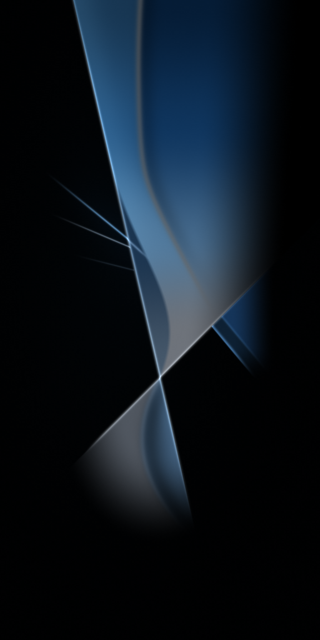
This background is drawn by a WebGL 1 fragment shader. Its source:

```glsl
precision highp float;
// Crossed sheets of blue and silver glass glowing on black.
// Two straight edges cut the canvas into a tall upper sheet and a small lower
// fan; curved folds, a side shard and thin streaks of light are laid over them.

uniform vec2 u_resolution;

// Signed distance to the line a-b, positive on its right-hand side.
float side(vec2 p, vec2 a, vec2 b) {
  vec2 n = normalize(b - a);
  return dot(p - a, vec2(n.y, -n.x));
}

// Soft step across an edge of half-width w.
float cover(float d, float w) {
  return smoothstep(-w, w, d);
}

float glow(float d, float w) {
  return exp(-d * d / (w * w));
}

// Thin streak from a to b that brightens towards b.
float streak(vec2 p, vec2 a, vec2 b, float w) {
  vec2 ab = b - a;
  float t = clamp(dot(p - a, ab) / dot(ab, ab), 0.0, 1.0);
  return glow(length(p - a - ab * t), w) * smoothstep(0.0, 0.8, t);
}

float hash(vec2 p) {
  return fract(sin(dot(p, vec2(127.1, 311.7))) * 43758.5453);
}

// Tall sheet: deep blue above, silver near the crossing.
vec3 upperSheet(vec2 p, float edge) {
  vec3 c = mix(vec3(0.02, 0.11, 0.21), vec3(0.06, 0.21, 0.37), 1.0 - smoothstep(1.55, 2.0, p.y));
  c = mix(c, vec3(0.29, 0.43, 0.56), 1.0 - smoothstep(1.18, 1.62, p.y));
  c = mix(c, vec3(0.43, 0.45, 0.48), 1.0 - smoothstep(0.96, 1.26, p.y + 0.12 * (0.6 - p.x)));

  // Long curved fold with a warm rim
  float d = 1.44 - p.y;
  float fold = p.x - 0.428 - 0.28 * (d + sqrt(d * d + 0.012))
             - 0.12 * pow(max(p.y - 1.74, 0.0), 2.0);
  float high = smoothstep(1.0, 1.45, p.y);
  c += vec3(0.07, 0.10, 0.11) * (1.0 - cover(fold, 0.012)) * high;
  c += vec3(0.05, 0.07, 0.08) * glow(edge, 0.07) * high;
  c *= 1.0 - 0.18 * glow(fold - 0.02, 0.03) * high;
  c = mix(c, vec3(0.42, 0.40, 0.38), 0.5 * glow(fold, 0.010) * smoothstep(0.98, 1.2, p.y));

  // Dark lens hugging the left edge
  float t = clamp((1.48 - p.y) / 0.66, 0.0, 1.0);
  float lens = 0.068 * sin(3.1416 * pow(t, 1.8)) - edge;
  vec3 lensColor = mix(vec3(0.06, 0.15, 0.25), vec3(0.25, 0.33, 0.41), smoothstep(0.35, 1.0, t));
  c = mix(c, lensColor, 0.85 * cover(lens, 0.007) * smoothstep(0.0, 0.12, t));

  float reach = 0.89 + 0.07 * (p.y - 1.2);
  return c * (1.0 - smoothstep(reach - 0.30, reach, p.x));
}

// Small fan under the crossing, fading into the dark.
vec3 lowerFan(vec2 p, float edge) {
  float fold = p.x - 0.445 - 1.6 * pow(p.y - 0.63, 2.0);
  vec3 c = mix(vec3(0.31, 0.33, 0.36), vec3(0.20, 0.29, 0.38), cover(fold, 0.02));
  c *= 1.0 - 0.35 * glow(fold - 0.025, 0.03);
  c += vec3(0.04, 0.05, 0.06) * glow(fold, 0.008);
  c += vec3(0.05, 0.07, 0.09) * glow(edge, 0.03);
  return c * (1.0 - smoothstep(0.3, 1.0, length((p - vec2(0.49, 0.70)) / vec2(0.31, 0.40))));
}

void main() {
  // Canvas is 1 wide and 2 tall
  vec2 p = gl_FragCoord.xy / u_resolution * vec2(1.0, 2.0);
  float steep = side(p, vec2(0.5, 0.82), vec2(0.229, 2.0));
  float slant = side(p, vec2(0.266, 0.586), vec2(0.86, 1.18));

  // Near-black ground with a faint navy haze
  vec3 color = vec3(0.001, 0.003, 0.005);
  color += vec3(0.003, 0.011, 0.018) * glow(length((p - vec2(0.38, 1.15)) / vec2(0.5, 1.0)), 0.6);

  // Streaks entering from the left
  float outer = 1.0 - cover(steep - 0.04, 0.01);
  color += vec3(0.30, 0.45, 0.58) * streak(p, vec2(0.135, 1.469), vec2(0.41, 1.245), 0.0035);
  color += vec3(0.30, 0.34, 0.38) * streak(p, vec2(0.15, 1.336), vec2(0.41, 1.226), 0.003);
  color += vec3(0.08, 0.10, 0.12) * streak(p, vec2(0.22, 1.206), vec2(0.417, 1.156), 0.003);
  float wedge = side(p, vec2(0.135, 1.469), vec2(0.404, 1.25));
  color += vec3(0.01, 0.03, 0.05) * exp(-abs(wedge) * 14.0) * outer * smoothstep(0.15, 0.4, p.x);

  // Blue shard on the right with a dark band
  float shard = -side(p, vec2(0.66, 0.98), vec2(0.785, 0.83));
  float shardFade = (1.0 - smoothstep(0.72, 0.86, p.x)) * smoothstep(0.81, 0.92, p.y);
  vec3 shardColor = mix(vec3(0.05, 0.12, 0.19), vec3(0.08, 0.20, 0.34), cover(shard - 0.045, 0.005));
  shardColor += vec3(0.18, 0.28, 0.38) * glow(shard - 0.003, 0.005);
  shardColor += vec3(0.06, 0.10, 0.14) * glow(shard - 0.045, 0.004);
  color += shardColor * cover(shard, 0.003) * cover(slant, 0.003) * shardFade;

  // Two main sheets
  color = mix(color, upperSheet(p, steep), cover(steep, 0.003) * cover(-slant, 0.003));
  color += lowerFan(p, steep) * cover(-steep, 0.003) * cover(slant, 0.003);

  // Streak tips crossing the sheet
  color += vec3(0.22, 0.25, 0.28) * glow(side(p, vec2(0.40, 1.25), vec2(0.455, 1.20)), 0.004)
         * smoothstep(0.39, 0.41, p.x) * (1.0 - smoothstep(0.43, 0.47, p.x));

  // Lit rims
  float steepLight = smoothstep(0.36, 0.75, p.y) * (1.0 - 0.5 * smoothstep(1.7, 2.0, p.y));
  color += vec3(0.32, 0.37, 0.41) * glow(steep, 0.0045) * steepLight;
  float slantLight = smoothstep(0.26, 0.34, p.x) * (1.0 - smoothstep(0.55, 0.87, p.x));
  color += vec3(0.30, 0.31, 0.32) * glow(slant, 0.0045) * slantLight;

  // Fine grain against banding
  color += (hash(floor(p * 256.0)) - 0.5) * 0.004;
  gl_FragColor = vec4(max(color, 0.0), 1.0);
}
```
